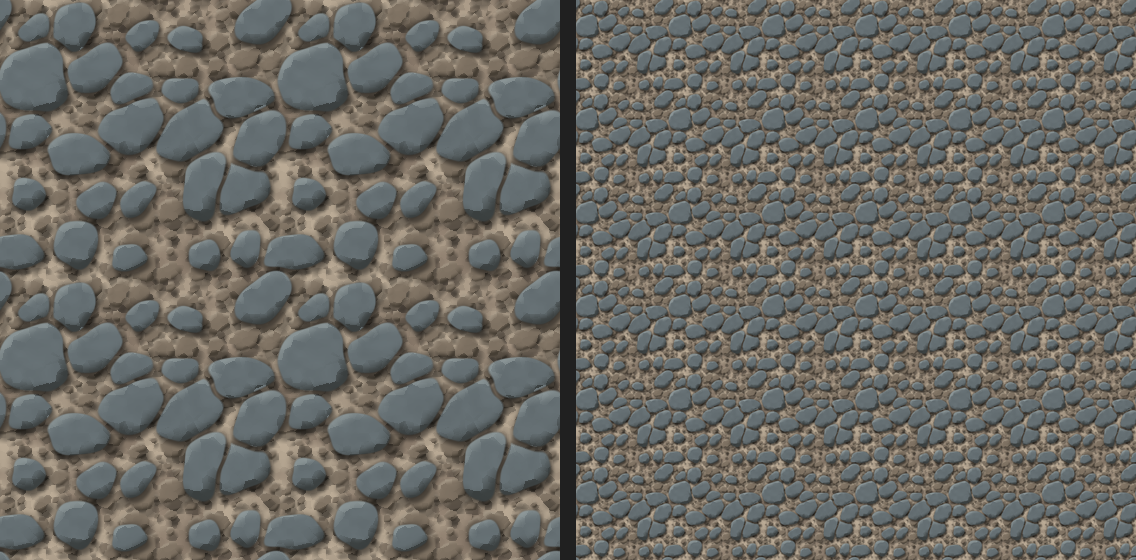
Left, the tile; right, the same tile 3 across and 3 down.
Write a three.js fragment shader that draws this texture.

```glsl
// Blue-grey river stones bedded in sand and tan pebbles, painted in soft daubs, two repeats each way.
varying vec2 vUv;

float hash(vec2 c, float seed) {
  return fract(sin(dot(c, vec2(127.1, 311.7)) + seed * 74.7) * 43758.545);
}

// Value noise that wraps after the given number of cells
float noise(vec2 p, float cells) {
  vec2 g = p * cells, c = floor(g), f = fract(g);
  f = f * f * (3.0 - 2.0 * f);
  float a = hash(mod(c, cells), 9.0);
  float b = hash(mod(c + vec2(1.0, 0.0), cells), 9.0);
  float d = hash(mod(c + vec2(0.0, 1.0), cells), 9.0);
  float e = hash(mod(c + 1.0, cells), 9.0);
  return mix(mix(a, b, f.x), mix(d, e, f.x), f.y);
}

// Nearest brush daub: its centre and a random tone
vec3 daub(vec2 p, float cells) {
  vec2 g = p * cells, id = floor(g);
  vec3 nearest = vec3(0.0);
  float best = 9.0;
  for (int j = -1; j <= 1; j++) {
    for (int i = -1; i <= 1; i++) {
      vec2 c = id + vec2(float(i), float(j)), w = mod(c, cells);
      vec2 centre = c + vec2(hash(w, 21.0), hash(w, 22.0));
      float d = length((g - centre) * vec2(0.85, 1.0));
      if (d < best) {
        best = d;
        nearest = vec3(centre / cells, hash(w, 23.0));
      }
    }
  }
  return nearest;
}

// Jittered rounded stones: edge distance in cells, offset from centre, random tone
vec4 stones(vec2 p, float cells, float small, float large, float seed) {
  vec2 g = p * cells, id = floor(g);
  vec4 best = vec4(9.0);
  float second = 9.0;
  for (int j = -1; j <= 1; j++) {
    for (int i = -1; i <= 1; i++) {
      vec2 c = id + vec2(float(i), float(j)), w = mod(c, cells);
      float size = hash(w, seed);
      float r = mix(small, large, size * size);
      vec2 jitter = vec2(hash(w, seed + 1.0), hash(w, seed + 2.0)) - 0.5;
      vec2 offset = g - c - 0.5 - jitter * 0.55;
      float turn = hash(w, seed + 3.0) * 1.8 - 0.4;
      float aspect = 1.0 + 0.3 * hash(w, seed + 4.0);
      vec2 q = mat2(cos(turn), -sin(turn), sin(turn), cos(turn)) * offset;
      q /= r * vec2(aspect, 1.0 / aspect);
      float angle = atan(q.y, q.x + 0.00001);
      float wobble = 1.0 + 0.06 * sin(3.0 * angle + 40.0 * size) + 0.03 * sin(5.0 * angle + 90.0 * size);
      q = pow(abs(q) + 0.0001, vec2(2.4));
      float d = (pow(q.x + q.y, 1.0 / 2.4) * wobble - 1.0) * r;
      if (d < best.x) {
        second = best.x;
        best = vec4(d, offset / r, hash(w, seed + 5.0));
      } else {
        second = min(second, d);
      }
    }
  }
  // Keep a rounded gap between touching neighbours
  float gap = (best.x - second) * 0.5 + 0.035;
  float blend = max(0.08 - abs(best.x - gap), 0.0) / 0.08;
  best.x = max(best.x, gap) + blend * blend * 0.02;
  return best;
}

// Light from above left on a flat top with a rounded rim
float relief(vec4 stone, float tone) {
  float rim = smoothstep(-0.24, 0.0, stone.x);
  float facing = dot(stone.yz, vec2(-0.38, 0.85));
  return facing * (0.16 + 0.85 * rim) + (tone - 0.5) * 0.3 + (stone.w - 0.5) * 0.16;
}

vec3 tint(float light, vec3 dark, vec3 middle, vec3 bright) {
  vec3 c = mix(middle, dark, smoothstep(0.1, 0.75, -light));
  return mix(c, bright, smoothstep(0.1, 0.9, light));
}

vec3 addPebbles(vec3 ground, vec2 p, float cells, float large, float seed, float tone) {
  vec4 pebble = stones(p, cells, 0.13, large, seed);
  vec4 above = stones(p + vec2(-0.15, 0.3) / cells, cells, 0.13, large, seed);
  ground *= 1.0 - 0.3 * smoothstep(0.12, -0.12, above.x);
  vec3 c = tint(relief(pebble, tone), vec3(0.27, 0.24, 0.20), vec3(0.50, 0.45, 0.39), vec3(0.66, 0.61, 0.54));
  float edge = 0.004 * cells;
  return mix(ground, c, smoothstep(edge, -edge, pebble.x) * 0.92);
}

void main() {
  vec2 p = vUv * 2.0;
  vec3 broad = daub(p, 24.0), fine = daub(p, 44.0);
  vec2 brushed = mix(p, broad.xy, 0.6), dabbed = mix(p, fine.xy, 0.35);

  // Sand bed
  float grain = 0.65 * noise(brushed, 7.0) + 0.35 * noise(dabbed, 23.0);
  vec3 color = mix(vec3(0.54, 0.48, 0.42), vec3(0.71, 0.65, 0.57), smoothstep(0.15, 0.65, grain));
  color *= 0.96 + 0.08 * fine.z;

  // Two sizes of tan pebbles
  color = addPebbles(color, dabbed, 17.0, 0.50, 31.0, fine.z);
  color = addPebbles(color, dabbed, 11.0, 0.58, 47.0, fine.z);

  // Contact shade and cast shadow of the large stones
  vec4 stone = stones(p, 5.0, 0.26, 0.63, 3.0);
  vec4 caster = stones(p + vec2(-0.010, 0.020), 5.0, 0.26, 0.63, 3.0);
  color *= 1.0 - 0.28 * exp(-max(stone.x, 0.0) * 16.0);
  color *= 1.0 - 0.35 * smoothstep(0.06, -0.06, caster.x);

  // Large slate stones
  vec4 painted = stones(brushed, 5.0, 0.26, 0.63, 3.0);
  float light = 0.65 * relief(painted, broad.z) + 0.35 * relief(stone, fine.z);
  vec3 slate = tint(light, vec3(0.23, 0.25, 0.25), vec3(0.395, 0.435, 0.45), vec3(0.54, 0.58, 0.585));
  slate *= 0.97 + 0.06 * noise(dabbed, 30.0);
  color = mix(color, slate, smoothstep(0.02, -0.02, stone.x));

  gl_FragColor = vec4(color, 1.0);
}
```
